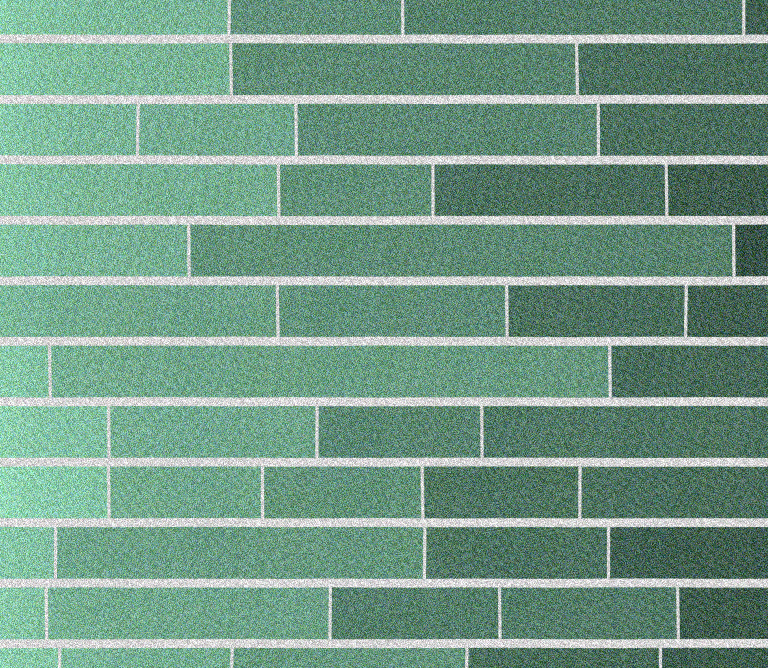
This pattern is drawn by a Shadertoy shader. Its source:

```glsl
const float COURSE_HEIGHT = 0.0905;
const float FIRST_BED_Y = 0.0366;
const float BED_WIDTH = 0.0132;
const float JOINT_WIDTH = 0.0048;
const float GRAIN_DENSITY = 669.0;
const vec3 GLAZE = vec3(0.395, 0.580, 0.490);
const vec3 GROUT = vec3(0.85, 0.848, 0.85);

float hash(vec2 p) {
    return fract(sin(dot(p, vec2(12.9898, 78.233))) * 43758.5453);
}

// Smooth one-dimensional noise, centred on zero
float wobble(float x, float seed) {
    float cell = floor(x);
    float t = smoothstep(0.0, 1.0, fract(x));
    return mix(hash(vec2(cell, seed)), hash(vec2(cell + 1.0, seed)), t) - 0.5;
}

// Triangular noise, centred on zero
float grain(vec2 cell, float seed) {
    return hash(cell + seed) + hash(cell.yx + seed * 2.7 + 0.37) - 1.0;
}

vec3 colourGrain(vec2 cell) {
    return vec3(grain(cell, 1.13), grain(cell, 5.71), grain(cell, 9.47));
}

float lineMask(float dist, float width, float softness) {
    return 1.0 - smoothstep(-0.5 * softness, 0.5 * softness, dist - 0.5 * width);
}

// Walks along a course; returns brick left, right, index and joint distance
vec4 findBrick(vec2 local, float row, float rightEdge) {
    float left = 0.0;
    float joint = 0.06 + 0.37 * pow(hash(vec2(row, 3.1)), 2.0);
    vec4 brick = vec4(0.0, rightEdge, 0.0, 1.0);
    for (int i = 0; i < 12; i++) {
        float index = float(i);
        float slant = (hash(vec2(row + 0.5, index)) - 0.5) * 0.05;
        float x = joint + slant * local.y;
        brick.w = min(brick.w, abs(local.x - x));
        if (local.x >= left && local.x < x) {
            brick.xyz = vec3(left, min(x, rightEdge), index);
        }
        if (left > rightEdge) break;
        left = x;
        float spread = hash(vec2(row * 1.7 + 8.3, index + 2.9));
        joint += 0.23 + 0.62 * pow(spread, 2.4);
    }
    return brick;
}

// Bricks darken to the right, each with its own shade
float brickTone(vec4 brick, float x, float row, float rightEdge) {
    float centre = 0.5 * (brick.x + brick.y);
    float lit = mix(1.30, 0.62, centre / rightEdge);
    float shade = (hash(vec2(row + 4.6, brick.z + 7.2)) - 0.5) * 0.14;
    float slope = (centre - x) * 0.16;
    float glow = 0.14 * exp(-x * 9.0);
    return lit + shade + slope + glow;
}

void mainImage(out vec4 fragColor, in vec2 fragCoord) {
    vec2 uv = fragCoord / iResolution.y;
    float rightEdge = iResolution.x / iResolution.y;
    float softness = 1.4 / iResolution.y;

    // Courses and their mortar beds
    float course = (uv.y - FIRST_BED_Y) / COURSE_HEIGHT;
    float row = floor(course);
    float nearestBed = floor(course + 0.5);
    float bedShift = wobble(uv.x * 14.0, nearestBed) * 0.0008;
    float bedDist = abs(uv.y - FIRST_BED_Y - nearestBed * COURSE_HEIGHT - bedShift);

    // Bricks of uneven length
    vec2 local = vec2(uv.x, (fract(course) - 0.5) * COURSE_HEIGHT);
    vec4 brick = findBrick(local, row, rightEdge);
    float mortar = max(lineMask(bedDist, BED_WIDTH, softness),
                       lineMask(brick.w, JOINT_WIDTH, softness));
    vec3 glaze = GLAZE * brickTone(brick, uv.x, row, rightEdge);

    // Light and dark speckle, tinted mostly in blue on the bricks
    vec2 cell = floor(uv * GRAIN_DENSITY);
    float lightness = grain(cell, 13.9);
    vec3 tint = colourGrain(cell);
    vec3 brickColour = glaze + lightness * 0.19 + tint * vec3(0.09, 0.10, 0.20);
    vec3 mortarColour = GROUT + lightness * 0.20 + tint * 0.05;

    vec3 colour = mix(brickColour, mortarColour, mortar);
    fragColor = vec4(clamp(colour, 0.0, 1.0), 1.0);
}
```
